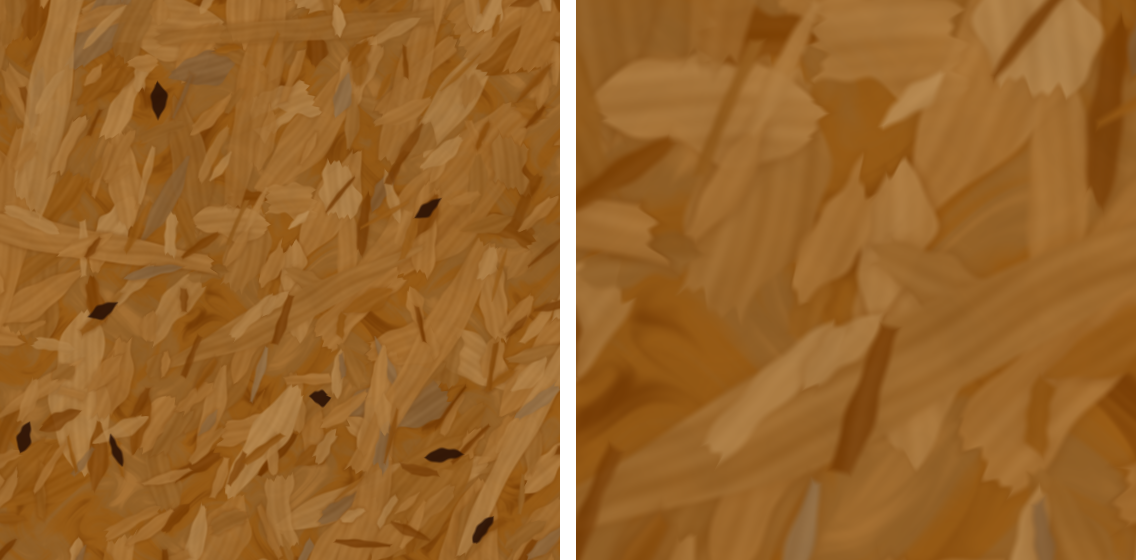
Left: the whole. Right: its middle third, enlarged.
A Shadertoy shader for this texture:

```glsl
// Oriented strand board: overlapping soft wood flakes with amber hollows and dark gaps.
#define STRAND_ANGLE 1.12
#define ANGLE_SPREAD 0.95
#define SOFTNESS 0.0028
#define GRAIN 0.032
#define SHADOW 0.34
#define PALE  vec3(0.69, 0.51, 0.29)
#define HONEY vec3(0.645, 0.435, 0.195)
#define UMBER vec3(0.57, 0.375, 0.15)
#define AMBER vec3(0.585, 0.35, 0.08)
#define DEEP  vec3(0.47, 0.24, 0.02)
#define GAP   vec3(0.17, 0.07, 0.02)
#define GREY  vec3(0.51, 0.39, 0.26)

vec4 hash4(vec2 p) {
    vec4 q = fract(p.xyxy * vec4(0.1031, 0.1030, 0.0973, 0.1099));
    q += dot(q, q.wzxy + 33.33);
    return fract((q.xxyz + q.yzzw) * q.zywx);
}

// Wood colour from deep resin (0) to pale sapwood (1)
vec3 woodColour(float tone) {
    vec3 c = mix(DEEP, AMBER, smoothstep(0.0, 0.18, tone));
    c = mix(c, UMBER, smoothstep(0.18, 0.32, tone));
    c = mix(c, HONEY, smoothstep(0.32, 0.48, tone));
    return mix(c, PALE, smoothstep(0.62, 0.95, tone));
}

// Warped layered sines, about -1 to 1
float cloud(vec2 p) {
    float sum = 0.0, amp = 0.5;
    for (int i = 0; i < 4; i++) {
        p += 0.7 * sin(p.yx * 1.3 + float(i) * 2.1);
        sum += amp * sin(p.x) * cos(p.y);
        p = mat2(1.5, 1.1, -1.1, 1.5) * p + 3.7;
        amp *= 0.6;
    }
    return sum;
}

// Fibres running along x
float grain(vec2 p, float phase) {
    float bend = sin(p.x * 17.0 + phase) + 0.5 * sin(p.x * 41.0 + phase * 1.7);
    float y = p.y + 0.004 * bend;
    return 0.45 * sin(y * 230.0 + phase * 3.0 + bend)
         + 0.30 * sin(y * 510.0 + phase * 5.0 - p.x * 25.0)
         + 0.35 * sin(y * 95.0 + p.x * 21.0 + phase);
}

// Signed distance to a tapered flake with slanted, ragged ends
float flake(vec2 p, vec2 size, float taper, float slant, float phase) {
    float t = p.x / size.x;
    float ragged = sin(p.y * 260.0 + phase) * 0.004 + sin(p.y * 610.0 - phase) * 0.002;
    float wavy = 1.0 + 0.18 * sin(t * 3.1 + phase) + 0.09 * sin(t * 8.0 - phase);
    float side = abs(p.y + size.y * 0.2 * sin(t * 2.0 + phase)) - size.y * wavy * (1.0 - taper * t * t);
    return max(side, abs(p.x + p.y * slant + ragged * step(0.01, size.y)) - size.x);
}

// Lays one flake per grid cell; size is the largest half length and half width
vec3 scatter(vec3 board, vec2 uv, float cell, vec2 size, float density, vec2 tones, float seed) {
    vec2 home = floor(uv / cell);
    for (int j = -1; j <= 1; j++)
    for (int i = -1; i <= 1; i++) {
        vec2 id = home + vec2(i, j);
        vec4 a = hash4(id + 40.0 + seed * 17.0);
        vec4 b = hash4(id + 90.0 + seed * 31.0);
        vec4 c = hash4(id + 150.0 + seed * 23.0);
        if (c.x > density) continue;
        float angle = STRAND_ANGLE + ANGLE_SPREAD * (a.z + b.z - 1.0) - 1.1 * step(0.87, c.y);
        vec2 dir = vec2(cos(angle), sin(angle));
        vec2 rel = uv - (id + a.xy) * cell;
        vec2 p = vec2(dot(rel, dir), dot(rel, vec2(-dir.y, dir.x)));
        float phase = a.w * 40.0;
        float d = flake(p, size * mix(vec2(0.4), vec2(1.0), b.xy), mix(0.15, 0.95, c.z), c.w * 1.4 - 0.7, phase);

        // Contact shadow on the pieces underneath, then the flake itself
        board = mix(board, DEEP, SHADOW * a.w * smoothstep(0.009, -0.002, d));
        vec3 wood = woodColour(mix(tones.x, tones.y, b.w));
        wood = mix(wood, GREY, 0.75 * step(0.94, fract(c.w * 7.0 + a.z)));
        wood += GRAIN * grain(p, phase) * vec3(0.9, 1.0, 1.0);
        float cover = smoothstep(SOFTNESS, -SOFTNESS, d);
        board = mix(board, wood, cover * mix(0.7, 0.97, fract(c.y * 9.0)));
    }
    return board;
}

// Sparse dark leaf-shaped holes
vec3 gaps(vec3 board, vec2 uv) {
    float cell = 0.2;
    vec2 home = floor(uv / cell);
    for (int j = -1; j <= 1; j++)
    for (int i = -1; i <= 1; i++) {
        vec2 id = home + vec2(i, j);
        vec4 a = hash4(id + 311.0), b = hash4(id + 427.0);
        float angle = STRAND_ANGLE + 2.4 * (a.z - 0.6);
        vec2 dir = vec2(cos(angle), sin(angle));
        vec2 rel = uv - (id + a.xy) * cell;
        vec2 p = vec2(dot(rel, dir), dot(rel, vec2(-dir.y, dir.x)));
        float d = flake(p, mix(vec2(0.016, 0.004), vec2(0.036, 0.014), b.xy), 0.95, 0.3, a.w * 30.0);
        board = mix(board, GAP, 0.92 * step(b.z, 0.26) * smoothstep(0.003, -0.003, d));
    }
    return board;
}

void mainImage(out vec4 fragColor, in vec2 fragCoord) {
    vec2 uv = fragCoord / iResolution.y;
    vec3 board = woodColour(0.25 + 0.3 * cloud(uv * 22.0));

    // Broad strands first, then chips, resin hollows and fine slivers
    board = scatter(board, uv, 0.24, vec2(0.20, 0.065), 1.0, vec2(0.1, 1.0), 1.0);
    board = scatter(board, uv, 0.12, vec2(0.10, 0.034), 0.85, vec2(0.05, 1.0), 2.0);
    board = scatter(board, uv, 0.09, vec2(0.055, 0.018), 0.5, vec2(0.0, 0.5), 3.0);
    board = scatter(board, uv, 0.30, vec2(0.26, 0.042), 0.6, vec2(0.34, 0.95), 4.0);
    board = scatter(board, uv, 0.08, vec2(0.055, 0.015), 0.55, vec2(0.4, 1.1), 5.0);
    board = scatter(board, uv, 0.09, vec2(0.050, 0.008), 0.5, vec2(-0.1, 0.3), 6.0);
    board = gaps(board, uv);

    // Gentle stain across the whole sheet
    board *= 1.0 + 0.035 * cloud(uv * 9.0 + 5.0) + 0.025 * cloud(uv * 60.0);
    fragColor = vec4(clamp(board, 0.0, 1.0), 1.0);
}
```
